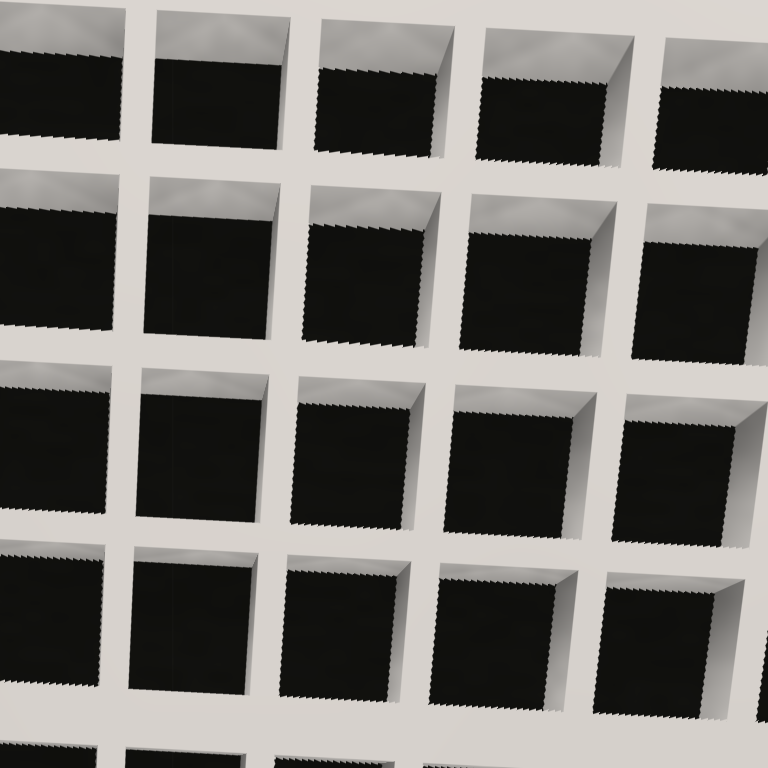
A WebGL 1 fragment shader for this pattern:

```glsl
precision highp float;
// A pale lattice of square openings seen at an angle, with shaded reveals and dark holes.

uniform vec2 u_resolution;

#define SLOPE 0.054         // fall of the horizontal bars from left to right
#define CONVERGE 0.1006     // narrowing of the columns downwards
#define LEAN 0.0217         // leftward lean of the columns
#define BAR 0.041           // width of the vertical bars
#define NARROW_PITCH 0.2155 // column spacing left of the joint
#define WIDE_PITCH 0.2363   // column spacing right of the joint
#define JOINT 0.636         // left edge of the first wide column
#define TOOTH_AMP 0.0036    // depth of the serrated edges
#define TOOTH_PITCH 0.0092  // spacing of the serrations
#define PAINT vec3(0.85, 0.83, 0.81)
#define HOLE vec3(0.06, 0.06, 0.05)

float hash(vec2 p) {
  return fract(sin(dot(p, vec2(127.1, 311.7))) * 43758.5453);
}

float noise(vec2 p) {
  vec2 i = floor(p), f = fract(p);
  f = f * f * (3.0 - 2.0 * f);
  return mix(mix(hash(i), hash(i + vec2(1.0, 0.0)), f.x),
             mix(hash(i + vec2(0.0, 1.0)), hash(i + 1.0), f.x), f.y);
}

// Coverage of the inside of a signed distance
float inside(float d, float aa) {
  return 1.0 - smoothstep(-aa, aa, d);
}

// Straighten the tilted lattice; y grows downwards
vec2 flatten(vec2 p) {
  return vec2((p.x + LEAN * p.y) / (1.0 - CONVERGE * p.y), p.y - SLOPE * p.x);
}

// Column as (left, right, index)
vec3 columnAt(float x) {
  float s = x - JOINT + 0.5 * BAR;
  float pitch = s < 0.0 ? NARROW_PITCH : WIDE_PITCH;
  float index = floor(s / pitch);
  float left = JOINT + index * pitch;
  return vec3(left, left + pitch - BAR, index);
}

// Row as (top, bottom, index); spacing and height differ from row to row
vec3 rowAt(float y) {
  vec4 passed = step(vec4(0.200, 0.449, 0.682, 0.925), vec4(y));
  float top = 0.002 + dot(passed, vec4(0.2172, 0.2496, 0.2331, 0.2617));
  float height = 0.1738 + dot(passed, vec4(0.0309, -0.0107, -0.0078, 0.0));
  return vec3(top, top + height, dot(passed, vec4(1.0)));
}

// Soft triangular facets on the underside of a bar
float ceilingShade(vec2 f, float seed) {
  float peak = 0.3 + 0.35 * seed;
  float facet = smoothstep(-0.2, 0.2, f.y - 1.5 * abs(f.x - peak));
  return mix(0.66, 0.59, f.y) + 0.05 * facet - 0.07 * f.x * f.y;
}

// Side wall, darkest in the upper inner corner
float wallShade(float inward, float down) {
  return mix(0.46, 0.72, smoothstep(0.0, 1.0, down)) - 0.08 * inward;
}

void main() {
  vec2 uv = gl_FragCoord.xy / u_resolution;
  vec2 screen = vec2(uv.x, 1.0 - uv.y);
  vec2 p = flatten(screen);
  float aa = max(0.0012, 0.75 / min(u_resolution.x, u_resolution.y));

  vec3 column = columnAt(p.x);
  vec3 row = rowAt(p.y);
  float seed = hash(vec2(column.z, row.z) + 7.0);

  // Visible depth of the reveals
  float ceilingDepth = max(0.003, 0.0632 - 0.0625 * row.x);
  float wallDepth = max(0.001, 0.046 * column.y - 0.0098);
  float holeTop = row.x + ceilingDepth;
  float holeRight = column.y - wallDepth;

  // Serrations, nearly absent in one smooth column
  float rough = TOOTH_AMP * mix(0.55, 1.0, seed);
  rough *= mix(0.15, 1.0, step(0.5, abs(column.z + 2.0)));
  float pitch = TOOTH_PITCH * (1.0 + 0.6 * step(column.z, -1.0) * step(row.z, 1.0));
  float toothX = rough * fract(p.x / pitch);
  float toothY = 0.6 * rough * abs(2.0 * fract(p.y / TOOTH_PITCH) - 1.0);

  // Opening in the front face and the dark hole behind it
  float leftEdge = column.x + toothY * step(holeTop, p.y);
  float opening = max(max(leftEdge - p.x, p.x - column.y),
                      max(row.x - p.y, p.y - row.y + toothX));
  float hole = max(p.x - holeRight + toothY, holeTop + toothX - p.y);

  // Reveals, split along the corner between ceiling and wall
  float depthDown = (p.y - row.x) / ceilingDepth;
  float depthIn = (column.y - p.x) / wallDepth;
  float across = (p.x - column.x) / (column.y - column.x);
  float down = (p.y - row.x) / (row.y - row.x);
  float ceilingTone = ceilingShade(vec2(across, clamp(depthDown, 0.0, 1.0)), seed);
  float wallTone = wallShade(clamp(depthIn, 0.0, 1.0), down);
  float corner = smoothstep(-0.06, 0.06, depthIn - depthDown);
  float tone = mix(wallTone, ceilingTone, corner) + 0.03 * (noise(p * 45.0) - 0.5);
  vec3 reveal = tone * vec3(1.0, 0.982, 0.96);

  // Dark ground with faint mottling and a hairline seam
  vec3 dark = HOLE + 0.008 * (noise(p * vec2(30.0, 60.0)) - 0.5) + 0.006 * down;
  dark += 0.025 * inside(abs(screen.x - 0.225) - 0.0004, aa);

  // Front face with a gentle light gradient
  vec3 face = PAINT * (0.985 + 0.025 * uv.y + 0.01 * (noise(p * 4.0) - 0.5));

  vec3 color = mix(reveal, dark, inside(hole, aa));
  color = mix(face, color, inside(opening, aa));
  gl_FragColor = vec4(color, 1.0);
}
```
